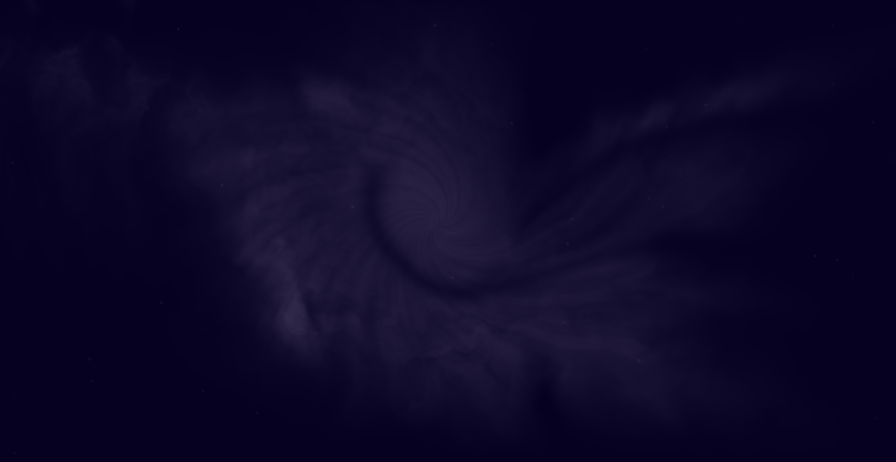
Reproduce this background procedurally as a WebGL 1 fragment shader.

```glsl
precision highp float;
uniform vec2 u_resolution;

#define NIGHT vec3(0.024, 0.003, 0.128)
#define HAZE vec3(0.195, 0.165, 0.295)
#define EYE vec2(0.947, 0.515)
#define EYE_AXES vec2(0.172, 0.116)
#define EYE_TILT -0.7
#define WARP 0.055
#define STREAKS 5.5
#define LANE_DEPTH 0.55
#define STAR_GRID 24.0
#define STAR_SHARE 0.045

float hash(vec2 p) {
  return fract(sin(dot(p, vec2(127.1, 311.7))) * 43758.55);
}

vec2 gradient(vec2 cell) {
  float a = 6.2832 * hash(cell);
  return vec2(cos(a), sin(a));
}

float noise(vec2 p) {
  vec2 i = floor(p), f = fract(p);
  vec2 u = f * f * f * (f * (f * 6.0 - 15.0) + 10.0);
  vec2 e = vec2(1.0, 0.0);
  float low = mix(dot(gradient(i), f), dot(gradient(i + e), f - e), u.x);
  float high = mix(dot(gradient(i + e.yx), f - e.yx),
                   dot(gradient(i + e.xx), f - e.xx), u.x);
  return mix(low, high, u.y);
}

float fbm(vec2 p) {
  float sum = 0.0, amp = 0.6;
  for (int i = 0; i < 5; i++) {
    sum += amp * noise(p);
    p = mat2(1.6, 1.2, -1.2, 1.6) * p + 7.3;
    amp *= 0.5;
  }
  return sum;
}

mat2 turn(float a) {
  return mat2(cos(a), -sin(a), sin(a), cos(a));
}

// Soft tilted ellipse
float blob(vec2 p, vec2 centre, vec2 radius, float tilt) {
  vec2 q = turn(tilt) * (p - centre) / radius;
  return exp(-dot(q, q));
}

float line(float dist, float width) {
  return exp(-dist * dist / (width * width));
}

// Broad light of the cloud
float cloud(vec2 p) {
  float d = 0.45 * blob(p, vec2(0.90, 0.52), vec2(0.30, 0.22), 0.0);
  d += 0.15 * blob(p, EYE, EYE_AXES, EYE_TILT);
  d += 0.30 * blob(p, vec2(0.88, 0.73), vec2(0.20, 0.20), 0.0);
  d += 0.38 * blob(p, vec2(0.54, 0.62), vec2(0.12, 0.16), 0.4);
  d += 0.48 * blob(p, vec2(0.63, 0.43), vec2(0.09, 0.12), 0.0);
  d += 0.42 * blob(p, vec2(0.63, 0.29), vec2(0.06, 0.08), 0.0);
  d += 0.42 * blob(p, vec2(0.96, 0.28), vec2(0.32, 0.11), -0.1);
  d += 0.20 * blob(p, vec2(1.04, 0.15), vec2(0.24, 0.08), 0.0);
  d += 0.28 * blob(p, vec2(0.68, 0.76), vec2(0.03, 0.06), 0.2);
  d += 0.20 * blob(p, vec2(0.75, 0.78), vec2(0.08, 0.03), 0.1);
  // Fan on the right
  d += 0.34 * blob(p, vec2(1.50, 0.76), vec2(0.27, 0.05), 0.33);
  d += 0.33 * blob(p, vec2(1.45, 0.59), vec2(0.21, 0.10), 0.35);
  d += 0.33 * blob(p, vec2(1.35, 0.40), vec2(0.26, 0.06), -0.2);
  d += 0.30 * blob(p, vec2(1.37, 0.24), vec2(0.27, 0.09), -0.4);
  // Dark pockets
  d -= 0.25 * blob(p, vec2(1.16, 0.72), vec2(0.07, 0.13), -0.4);
  d -= 0.28 * blob(p, vec2(1.20, 0.17), vec2(0.045, 0.08), 0.2);
  d -= 0.35 * blob(p, vec2(0.69, 0.34), vec2(0.016, 0.055), 0.15);
  return max(d, 0.0);
}

// Dark ring around the eye and the two lanes leaving it
float lanes(vec2 p) {
  vec2 q = turn(EYE_TILT) * (p - EYE) / EYE_AXES;
  float ring = line(length(q) - 1.0, 0.17) * smoothstep(0.7, -0.4, q.y);
  float low = 0.38 + 0.085 * smoothstep(1.02, 1.45, p.x);
  float tail = line(p.y - low, 0.024) * smoothstep(0.95, 1.04, p.x);
  float rise = 0.46 + 0.3 * (1.0 - exp(-5.0 * (p.x - 1.10)));
  float arm = line(p.y - rise, 0.028) * smoothstep(1.08, 1.16, p.x);
  return max(ring, max(tail, arm));
}

// Ropes and hanging curtains at upper left
float veil(vec2 p) {
  float rope = pow(1.0 - abs(fbm(p * 7.0)), 7.0);
  float band = blob(p, vec2(0.22, 0.81), vec2(0.30, 0.08), -0.2);
  float arch = line(length((p - vec2(0.17, 0.97)) / vec2(0.12, 0.10)) - 1.0, 0.13);
  float fall = 0.5 + fbm(vec2(p.x * 16.0, p.y * 2.0));
  float curtain = blob(p, vec2(0.25, 0.65), vec2(0.26, 0.17), 0.0);
  return band * (0.08 + 0.24 * rope) + 0.14 * arch * rope + 0.16 * curtain * fall;
}

float stars(vec2 p) {
  vec2 cell = floor(p * STAR_GRID);
  vec2 spot = 0.2 + 0.6 * vec2(hash(cell + 3.1), hash(cell + 8.7));
  float dist = length(fract(p * STAR_GRID) - spot) / STAR_GRID;
  float glow = hash(cell + 5.3) * step(hash(cell), STAR_SHARE);
  return glow * smoothstep(0.005, 0.001, dist);
}

void main() {
  vec2 p = gl_FragCoord.xy / u_resolution.y;
  vec2 drift = vec2(fbm(p * 4.0), fbm(p * 4.0 + 19.0));
  vec2 offset = p - EYE;
  float r = length(offset) + 0.001;
  float calm = smoothstep(0.08, 0.3, r);
  vec2 w = p + WARP * drift * (0.3 + 1.4 * calm);

  // Streaks that spiral out of the eye
  vec2 heading = turn(-0.5 / (r + 0.15)) * offset / r;
  float streak = fbm(heading * STREAKS + r * 1.6 + drift * 0.8);
  float curl = fbm(p * 6.0 + drift * 3.0);
  float fan = smoothstep(1.05, 1.3, p.x);
  float grain = 1.0 + streak * mix(0.25, 1.1, calm * (0.4 + 0.6 * fan))
              + curl * mix(0.2, 0.75, calm) * (1.0 - 0.5 * fan);

  float light = cloud(w) * grain * (1.0 - LANE_DEPTH * lanes(p + 0.02 * drift));
  light += veil(w) + 0.3 * stars(p);
  gl_FragColor = vec4(mix(NIGHT, HAZE, clamp(light, 0.0, 1.1)), 1.0);
}
```
